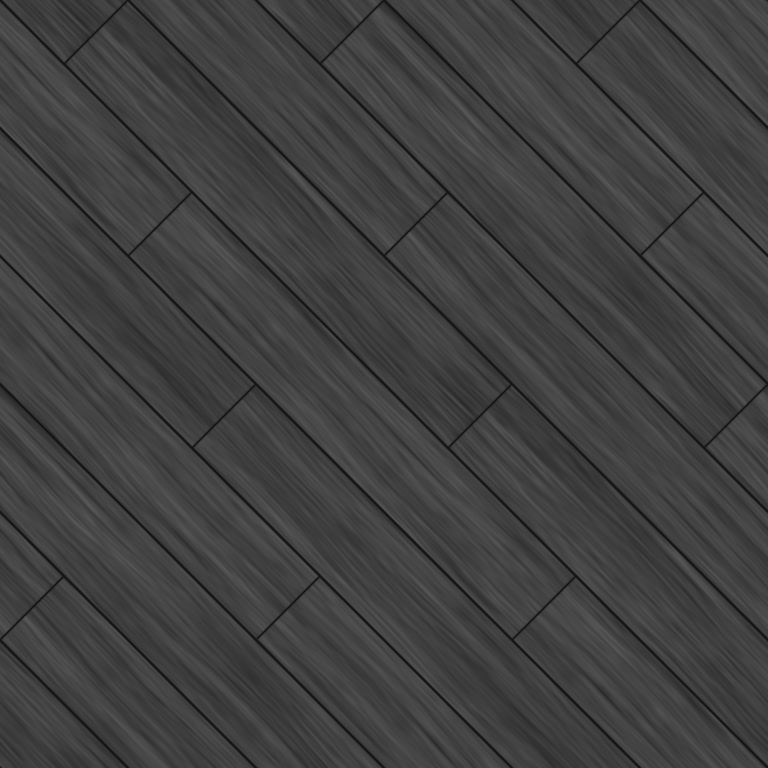
Write a WebGL 2 fragment shader that draws this texture.

```glsl
#version 300 es
precision highp float;
// Dark grey wood planks laid diagonally, with staggered end joints and fine grain.

#define ROWS 6.0             // plank rows crossed along one canvas side
#define STAGGER (1.0 / 3.0)  // joint shift from one row to the next
#define JOINT_START (1.0 / 6.0)
#define SEAM_HALF 0.0016     // half widths of the gaps
#define JOINT_HALF 0.0012
#define BASE_TONE 0.256
#define GRAIN_CONTRAST 0.23
#define PLANK_VARIATION 0.008
#define SILVER_STREAK 0.035
#define DARK_STREAK 0.042
#define GAP_TONE 0.08

uniform vec2 u_resolution;
out vec4 fragColor;

float hash(vec2 p) {
    return fract(sin(dot(p, vec2(127.1, 311.7))) * 43758.545);
}

float noise(vec2 p) {
    vec2 cell = floor(p), f = fract(p);
    f = f * f * (3.0 - 2.0 * f);
    float low = mix(hash(cell), hash(cell + vec2(1, 0)), f.x);
    float high = mix(hash(cell + vec2(0, 1)), hash(cell + vec2(1, 1)), f.x);
    return mix(low, high, f.y);
}

// Grain of one plank; q is measured in plank widths, x along and y across.
float woodTone(vec2 q, float seed) {
    // Layered sines bend the fibres very slightly
    float phase = seed * 6.283;
    float bend = 0.022 * sin(q.x * 1.2 + q.y * 3.0 + phase)
               + 0.007 * sin(q.x * 3.1 - q.y * 5.0 + phase * 2.7);
    vec2 g = vec2(q.x + seed * 37.0, q.y + bend + 0.02 * q.x + seed * 11.0);

    float broad = noise(g * vec2(0.5, 4.0));
    float bands = noise(g * vec2(0.6, 13.0) + 17.0);
    float fibres = noise(g * vec2(1.1, 31.0) + 41.0);
    float pores = noise(g * vec2(5.0, 46.0) + 73.0);
    float grain = 0.23 * broad + 0.27 * bands + 0.28 * fibres + 0.22 * pores - 0.5;

    // Thin tapered streaks, gathered into patches
    float ridge = 1.0 - abs(2.0 * noise(g * vec2(0.6, 17.0) + 91.0) - 1.0);
    float silver = smoothstep(0.75, 1.0, ridge)
                 * smoothstep(0.5, 0.8, noise(g * vec2(0.8, 4.0) + 7.0));
    float dark = smoothstep(0.62, 0.95, noise(g * vec2(0.5, 21.0) + 59.0))
               * smoothstep(0.35, 0.75, noise(g * vec2(0.6, 4.0) + 29.0));

    return BASE_TONE + GRAIN_CONTRAST * grain
         + SILVER_STREAK * silver - DARK_STREAK * dark
         + PLANK_VARIATION * (hash(vec2(seed, 5.0)) - 0.5);
}

// Coverage of a gap at distance d from its centre line
float gap(float d, float halfWidth, float soft) {
    return 1.0 - smoothstep(halfWidth - soft, halfWidth + soft, d);
}

void main() {
    vec2 uv = gl_FragCoord.xy / u_resolution;

    // Diagonal plank coordinates
    float across = (uv.x + uv.y - 1.0) * ROWS;
    float row = floor(across);
    float along = uv.x + 1.0 - uv.y - JOINT_START + row * STAGGER;
    vec2 local = vec2(fract(along), fract(across));

    // Each row of the repeat has its own grain
    float seed = hash(vec2(mod(row, ROWS), 3.0));
    float tone = woodTone(local * vec2(ROWS, 1.0), seed);

    // Long seams and end joints
    vec2 edge = (0.5 - abs(local - 0.5)) * vec2(1.0, 1.0 / ROWS) * inversesqrt(2.0);
    float soft = max(0.0011, 0.7 / u_resolution.y);
    float gaps = max(gap(edge.y, SEAM_HALF, soft), gap(edge.x, JOINT_HALF, soft));
    tone *= 1.0 - 0.05 * gap(min(edge.x, edge.y), 0.0035, 0.002);
    tone = mix(tone, GAP_TONE, gaps);

    fragColor = vec4(vec3(tone), 1.0);
}
```
